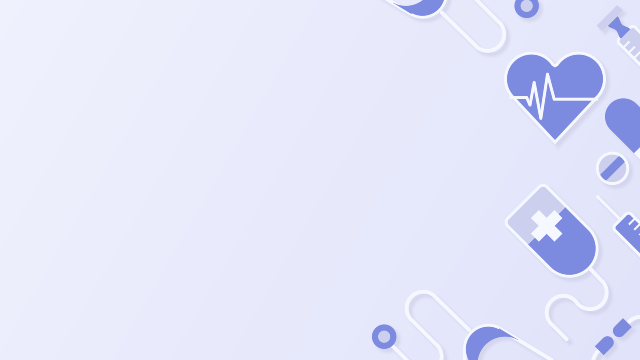
Write a WebGL 1 fragment shader that draws this background.

```glsl
precision highp float;
// Pale blue medical background with paper-cut icons along the right side.
// Every icon is a distance function; shapes are merged by colour and painted
// as layers: soft shadow, white paper, lavender, blue, then white details.
uniform vec2 u_resolution;

const float GRID_HEIGHT = 432.0; // canvas height in layout units
const float OUTLINE = 3.5;
const float TUBE = 2.3;
const vec3 SKY_LIGHT = vec3(0.937, 0.945, 0.992);
const vec3 SKY_DEEP = vec3(0.88, 0.888, 0.98);
const vec3 SHADOW = vec3(0.79, 0.8, 0.9);
const vec3 PAPER = vec3(0.965, 0.973, 1.0);
const vec3 LAVENDER = vec3(0.8, 0.815, 0.935);
const vec3 BLUE = vec3(0.485, 0.54, 0.88);

// Basic shapes
float disc(vec2 p, vec2 c, float r) { return length(p - c) - r; }
float line(vec2 p, vec2 a, vec2 b) {
  vec2 ab = b - a;
  return length(p - a - ab * clamp(dot(p - a, ab) / dot(ab, ab), 0.0, 1.0));
}
float roundBox(vec2 p, vec2 size, float r) {
  vec2 d = abs(p) - size + r;
  return length(max(d, 0.0)) + min(max(d.x, d.y), 0.0) - r;
}
// Arc around direction mid, reaching spread to each side, in degrees
float arc(vec2 p, vec2 c, float r, float mid, float spread) {
  float m = radians(mid), s = radians(spread);
  vec2 q = p - c;
  q = vec2(dot(q, vec2(cos(m), sin(m))), abs(dot(q, vec2(-sin(m), cos(m)))));
  return atan(q.y, q.x) < s ? abs(length(q) - r) : length(q - r * vec2(cos(s), sin(s)));
}
// Diagonal frame at an origin: x runs down-right, y runs up-right
vec2 diagonal(vec2 p, vec2 origin) {
  p -= origin;
  return vec2(p.x - p.y, p.x + p.y) * 0.7071;
}

// Icon parts
float heart(vec2 q) {
  q.x = abs(q.x);
  float side = dot(q, vec2(0.731, -0.683)), cap = dot(q, vec2(0.683, 0.731)) - 72.8;
  float notch = dot(q - vec2(0, 87), vec2(-0.5, 0.866));
  return min(disc(q, vec2(28.3, 73.2), 29.3), max(max(side, cap), notch));
}
float pulse(vec2 q) {
  float d = min(line(q, vec2(-53, 51), vec2(-34, 51)), line(q, vec2(-34, 51), vec2(-30, 42)));
  d = min(d, min(line(q, vec2(-30, 42), vec2(-25, 69)), line(q, vec2(-25, 69), vec2(-17, 26))));
  d = min(d, min(line(q, vec2(-17, 26), vec2(-9, 79)), line(q, vec2(-9, 79), vec2(-1, 49))));
  return min(d, line(q, vec2(-1, 49), vec2(50, 49))) - 1.8;
}
float bag(vec2 q) { return roundBox(q + vec2(22, 0), vec2(53.8, 31.5), q.x > -22.0 ? 31.5 : 5.0); }
float plus(vec2 q) { return min(roundBox(q, vec2(20, 6.8), 0.5), roundBox(q, vec2(6.8, 20), 0.5)); }
float barrel(vec2 q) { return roundBox(q - vec2(44, 0), vec2(40, 12), 3.0); }
float ticks(vec2 q, float offset) {
  return max(max(abs(mod(q.x, 9.0) - 4.5) - 1.2, abs(q.y - offset) - 5.0), 9.0 - q.x);
}
float bud(vec2 q) { return max(line(q, vec2(0), vec2(0, 20)) - 7.5, q.y - 14.0); }
float bagTube(vec2 p) {
  float d = min(line(p, vec2(706, 112), vec2(722, 95)), line(p, vec2(662, 43), vec2(680, 25)));
  return min(d, min(arc(p, vec2(708, 81), 20.0, -49.0, 94.0), arc(p, vec2(676, 57), 20.0, 131.0, 94.0)));
}
float scopeTube(vec2 p) {
  float d = min(arc(p, vec2(508, 62), 20.0, 135.0, 90.0), arc(p, vec2(510, 4), 20.0, 0.0, 45.0));
  d = min(d, min(line(p, vec2(522, 76), vec2(563, 36)), line(p, vec2(494, 48), vec2(524, 18))));
  d = min(d, min(line(p, vec2(471, 17), vec2(495, -7)), line(p, vec2(558, 10), vec2(557, -12))));
  return min(d, min(arc(p, vec2(586, 13), 28.0, 126.0, 64.0), line(p, vec2(599, 38), vec2(662, 0))));
}
float scopeBlue(vec2 p) {
  float slope = dot(p - vec2(599, 38), vec2(0.516, 0.856));
  float body = min(disc(p, vec2(586, 13), 27.0), max(slope, abs(p.x - 610.0) - 11.0));
  return min(max(body, -disc(p, vec2(606, -5), 33.0)), abs(disc(p, vec2(461, 28), 11.0)) - 3.7);
}

// Distances to all paper (x), lavender (y), blue (z) and detail (w) areas
vec4 layers(vec2 p) {
  vec2 turned = vec2(1093, 453) - p; // second stethoscope, half a turn away
  vec2 h = p - vec2(666, 264), b = diagonal(p, vec2(683, 134)), c = diagonal(p, vec2(748, 292));
  vec2 t = diagonal(p, vec2(735, 230)), rod = diagonal(p, vec2(743, 399));
  vec2 s1 = diagonal(p, vec2(748, 394)), s2 = diagonal(p, vec2(743, 170));
  float love = heart(h), pouch = bag(b), tablet = length(t) - 16.5;
  float upper = barrel(s1), lower = barrel(s2);
  float capsule = line(c, vec2(0), vec2(80, 0)) - 22.0;

  float tubes = min(bagTube(p), min(scopeTube(p), scopeTube(turned)));
  tubes = min(tubes, arc(p, vec2(770, 30), 22.0, 112.0, 22.0));
  tubes = min(tubes, arc(p, vec2(734, -5), 22.6, 157.0, 23.0)) - TUBE;
  float needle = line(p, vec2(717, 196), vec2(744, 169)) - 1.7;
  float paper = min(min(min(love, pouch), tablet), min(upper, lower)) - OUTLINE;
  paper = min(min(paper, max(capsule, 40.0 - c.x)), min(tubes, needle));

  float lavender = min(min(pouch, tablet), upper);
  lavender = min(lavender, min(disc(p, vec2(461, 28), 9.0), disc(turned, vec2(461, 28), 9.0)));
  lavender = min(lavender, roundBox(diagonal(p, vec2(731.5, 410.5)), vec2(4.5, 17.5), 0.5));

  float waist = 5.0 + 3.0 * smoothstep(0.0, 10.0, abs(rod.x));
  float blue = min(min(love, lower), max(pouch, -38.0 - b.x));
  blue = min(blue, min(max(capsule, c.x - 40.0), max(tablet, abs(t.x) - 5.0)));
  blue = min(blue, max(abs(rod.x) - 11.0, abs(rod.y) - waist));
  blue = min(blue, min(bud(diagonal(p, vec2(743, 35))), bud(-diagonal(p, vec2(729, 21)))));
  blue = min(blue, min(scopeBlue(p), scopeBlue(turned)));

  float detail = min(pulse(h), plus(diagonal(p, vec2(656, 161))));
  return vec4(paper, lavender, blue, min(detail, min(ticks(s1, -8.0), ticks(s2, 8.0))));
}

void main() {
  float unit = GRID_HEIGHT / u_resolution.y;
  vec2 p = gl_FragCoord.xy * unit;
  float fade = dot(p - vec2(0, GRID_HEIGHT), vec2(0.87, -0.5)) / 884.0;
  vec3 color = mix(SKY_LIGHT, SKY_DEEP, clamp(fade, 0.0, 1.0));
  vec4 shade = layers(p - vec2(4, -4));
  color = mix(color, SHADOW, 0.6 - 0.6 * smoothstep(-3.0, 4.0, min(min(shade.x, shade.y), shade.z)));
  vec4 ink = 1.0 - smoothstep(-0.55 * unit, 0.55 * unit, layers(p));
  color = mix(mix(color, PAPER, ink.x), LAVENDER, ink.y);
  gl_FragColor = vec4(mix(mix(color, BLUE, ink.z), PAPER, ink.w), 1.0);
}
```
